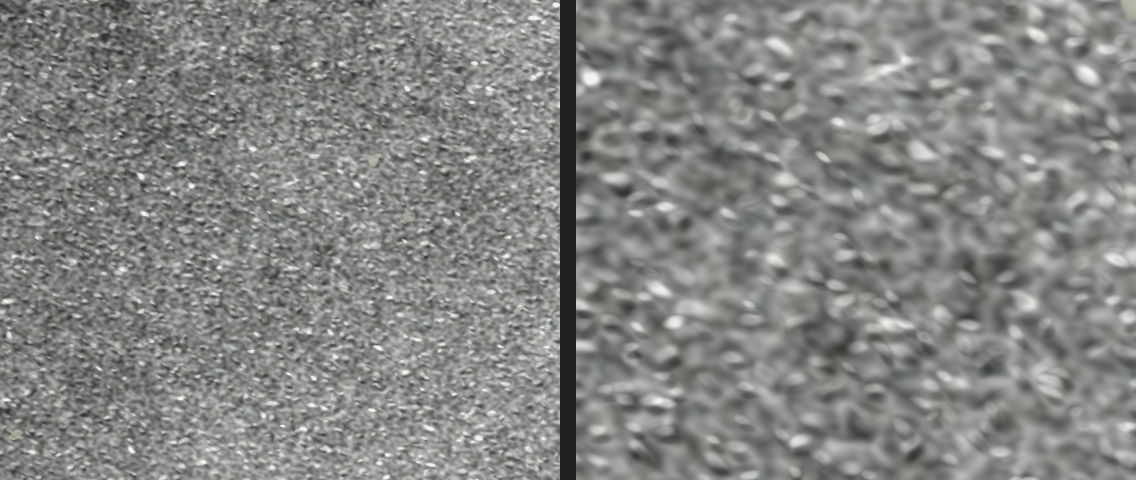
Left, the full canvas; right, a detail of the centre.
Write a Shadertoy shader that draws this texture.

```glsl
float hash(vec2 p) {
    return fract(sin(dot(p, vec2(127.1, 311.7))) * 43758.5453);
}

vec2 hash2(vec2 p) {
    return vec2(hash(p), hash(p + 57.3));
}

vec2 rotate(vec2 p, float angle) {
    float c = cos(angle), s = sin(angle);
    return vec2(c * p.x - s * p.y, s * p.x + c * p.y);
}

// Slope of one lattice corner, seen from an offset
float cornerSlope(vec2 corner, vec2 offset) {
    float angle = 6.2832 * hash(corner);
    return dot(vec2(cos(angle), sin(angle)), offset);
}

float gradientNoise(vec2 p) {
    vec2 cell = floor(p), f = fract(p);
    vec2 u = f * f * f * (f * (f * 6.0 - 15.0) + 10.0);
    vec2 e = vec2(1.0, 0.0);
    float low = mix(cornerSlope(cell, f), cornerSlope(cell + e, f - e), u.x);
    float high = mix(cornerSlope(cell + e.yx, f - e.yx), cornerSlope(cell + 1.0, f - 1.0), u.x);
    return mix(low, high, u.y);
}

vec2 warp(vec2 p, float scale, float amount) {
    return p + amount * vec2(gradientNoise(p * scale + 11.0), gradientNoise(p * scale + 47.0));
}

// Scattered soft ellipses, at most one per cell
float grains(vec2 p, float density, float radius) {
    vec2 cell = floor(p);
    float light = 0.0;
    for (int y = -1; y <= 1; y++) {
        for (int x = -1; x <= 1; x++) {
            vec2 id = cell + vec2(x, y);
            vec2 offset = rotate(p - id - hash2(id), 2.0 * hash(id + 7.1) - 1.0);
            float size = radius * mix(0.6, 1.2, hash(id + 3.7));
            float d = length(offset * vec2(0.75, 1.2)) / size;
            float strength = step(hash(id + 19.3), density) * mix(0.4, 1.0, hash(id + 31.9));
            light = max(light, strength * (1.0 - smoothstep(0.3, 1.0, d)));
        }
    }
    return light;
}

// Lit chips with a dark edge on their lower right side
float chips(vec2 p, float density, float radius) {
    vec2 shadowShift = vec2(0.25, -0.4);
    return grains(p, density, radius) - 0.6 * grains(p - shadowShift, density, radius);
}

// Uneven shading from large swells down to small clumps
float swells(vec2 p) {
    return 0.09 * gradientNoise(p * 3.5 + 5.0)
         + 0.08 * gradientNoise(p * 10.0 + 17.0)
         + 0.10 * gradientNoise(p * 24.0 + 29.0);
}

float stoneTone(vec2 p) {
    vec2 q = rotate(p, 0.2) * vec2(0.85, 1.1);
    vec2 rough = warp(q, 60.0, 0.003);
    float coarse = gradientNoise(rough * 58.0);
    float fine = gradientNoise(rotate(rough, 0.6) * 96.0 + 23.0);
    float crack = smoothstep(0.25, 0.6, gradientNoise(warp(q, 20.0, 0.015) * vec2(14.0, 30.0) + 71.0));
    float tone = 0.515 + 0.21 * coarse + 0.23 * fine + swells(q);
    tone += 0.23 * chips(rough * 62.0 + 9.0, 0.5, 0.48);
    tone += 0.38 * grains(rough * 46.0 + 83.0, 0.13, 0.38);
    return tone - 0.13 * crack;
}

void mainImage(out vec4 fragColor, in vec2 fragCoord) {
    vec2 p = fragCoord / iResolution.y;
    vec2 uv = fragCoord / iResolution.xy;

    // Grey stone, lighter towards the lower right
    float tone = stoneTone(p) + dot(uv - 0.5, vec2(0.10, -0.05));
    tone = clamp(tone, 0.2, 0.95);
    vec3 color = tone + vec3(-0.002, 0.004, -0.005);

    // Faint warm and cool tints
    float tint = gradientNoise(p * 38.0 + 131.0);
    color += 0.014 * tint * vec3(1.0, 0.0, -1.0);

    // A few pale yellowish flecks
    vec3 paleStone = vec3(0.72, 0.72, 0.65);
    float fleck = grains(warp(p, 40.0, 0.02) * 5.0 + 3.0, 0.16, 0.09);
    color = mix(color, paleStone, 0.75 * smoothstep(0.1, 0.5, fleck));

    fragColor = vec4(color, 1.0);
}
```
